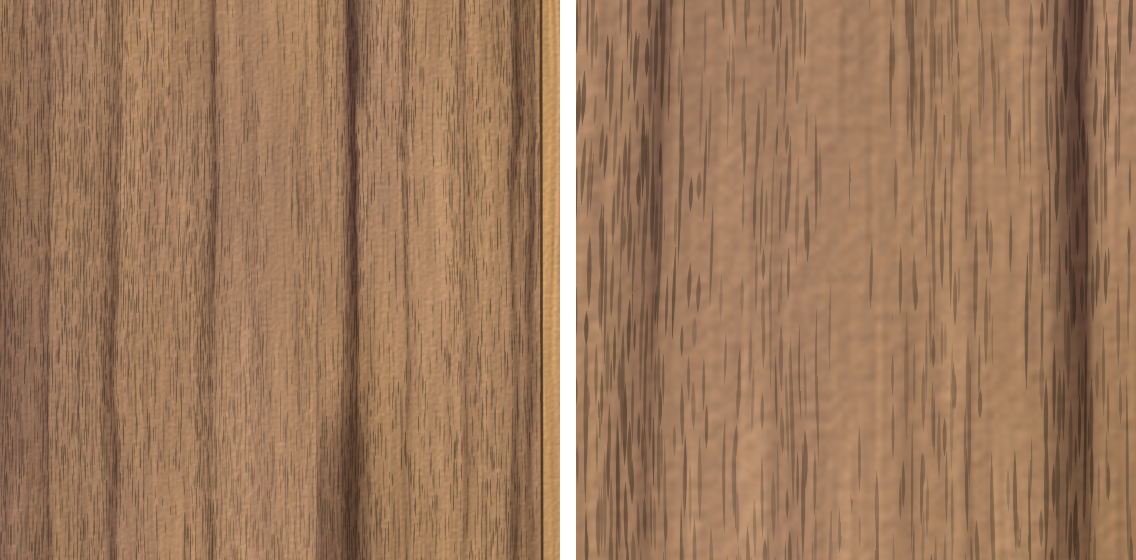
Left: the whole. Right: its middle third, enlarged.
Reproduce this texture procedurally as a Shadertoy shader.

```glsl
// Brown walnut veneer with vertical grain, dark bands, fine pores and a pale edge strip.
#define LIGHT_WOOD vec3(0.745, 0.580, 0.435)
#define DARK_WOOD vec3(0.375, 0.265, 0.210)
#define PALE_STRIP vec3(0.775, 0.590, 0.390)
#define GAP_COLOR vec3(0.250, 0.170, 0.110)
#define BASE_TONE 0.19
#define PORE_DEPTH 0.36
#define PORE_WIDTH 0.0012
#define BUMP_SCALE 170.0
#define BUMP_DEPTH 0.085
#define STRIP_EDGE 0.967

// Dark bands: centre, left softness, right softness, strength
const vec4 BANDS[9] = vec4[9](
    vec4(0.088, 0.014, 0.004, 0.28),
    vec4(0.205, 0.016, 0.008, 0.42),
    vec4(0.379, 0.012, 0.004, 0.42),
    vec4(0.570, 0.004, 0.010, 0.16),
    vec4(0.634, 0.017, 0.007, 0.62),
    vec4(0.726, 0.005, 0.005, 0.28),
    vec4(0.829, 0.006, 0.007, 0.25),
    vec4(0.918, 0.008, 0.012, 0.48),
    vec4(0.948, 0.012, 0.008, 0.42));

float hash(vec2 p) {
    vec3 q = fract(p.xyx * 0.1031);
    q += dot(q, q.yzx + 33.33);
    return fract((q.x + q.y) * q.z);
}

float noise(vec2 p) {
    vec2 i = floor(p), f = fract(p);
    f = f * f * (3.0 - 2.0 * f);
    return mix(mix(hash(i), hash(i + vec2(1, 0)), f.x),
               mix(hash(i + vec2(0, 1)), hash(i + vec2(1, 1)), f.x), f.y);
}

// Noise centred on zero
float vary(vec2 p) { return noise(p) - 0.5; }

// Slow bends of the grain lines
float bendGrain(vec2 p) {
    return p.x + 0.012 * vary(vec2(p.x * 5.0, p.y * 2.5) + 7.0)
               + 0.003 * vary(vec2(p.x * 35.0, p.y * 13.0) + 19.0);
}

// Darkness of the growth bands, with broken edges
float bandTone(float x, float y) {
    float tone = 0.20 * (1.0 - smoothstep(0.070, 0.092, x));
    for (int i = 0; i < 9; i++) {
        vec4 band = BANDS[i];
        float d = x - band.x + 0.007 * vary(vec2(float(i) * 9.0, y * 6.0));
        d /= d < 0.0 ? band.y : band.z;
        float strength = band.w * (0.55 + 0.9 * noise(vec2(x * 90.0, y * 3.5 + float(i) * 5.0)));
        tone += strength * exp(-d * d);
    }
    // Broad purple-brown patches at the foot and head of the main band
    float foot = smoothstep(0.565, 0.585, x) * (1.0 - smoothstep(0.650, 0.672, x));
    float head = smoothstep(0.615, 0.632, x) * (1.0 - smoothstep(0.650, 0.672, x));
    tone += 0.38 * foot * (1.0 - smoothstep(0.16, 0.36, y));
    return tone + 0.35 * head * smoothstep(0.76, 0.88, y);
}

// One layer of thin tapered pores, scattered one to a cell
float pores(vec2 p, vec2 cells, float density, float seed, float pixel) {
    float column = floor(p.x * cells.x);
    float y = p.y * cells.y + 20.0 * hash(vec2(column, seed));
    vec2 id = vec2(column, floor(y)) + seed * 17.0;
    vec2 f = vec2(fract(p.x * cells.x), fract(y));
    float center = mix(0.25, 0.75, hash(id));
    float halfLength = mix(0.18, 0.50, hash(id + 41.0));
    float along = abs(f.y - 0.5) / halfLength;
    float width = PORE_WIDTH * mix(0.5, 1.1, hash(id + 83.0)) * (1.0 - along * along);
    float d = abs(f.x - center) / cells.x - width;
    float shown = step(hash(id + 127.0), density) * mix(0.45, 1.0, hash(id + 61.0));
    return shown * (1.0 - smoothstep(-0.6 * pixel, 0.7 * pixel, d)) * step(along, 1.0);
}

void mainImage(out vec4 fragColor, in vec2 fragCoord) {
    vec2 uv = fragCoord / iResolution.xy;
    float pixel = 1.0 / iResolution.y;
    vec2 grain = vec2(bendGrain(uv), uv.y);

    // Ground tone from bands, broad clouds and fine streaks
    float bands = bandTone(grain.x, grain.y);
    float clouds = vary(vec2(grain.x * 14.0, grain.y * 1.6) + 3.0);
    float streaks = vary(vec2(grain.x * 75.0, grain.y * 3.0) + 11.0);
    float fibers = vary(vec2(grain.x * 260.0, grain.y * 11.0) + 29.0);
    float tone = BASE_TONE + bands + 0.22 * clouds + 0.20 * streaks + 0.20 * fibers;
    tone += 0.10 * (0.5 - uv.x);
    vec3 color = mix(LIGHT_WOOD, DARK_WOOD, clamp(tone, 0.0, 1.0));
    color.b += 0.035 * vary(uv * vec2(9.0, 3.0) + 51.0) + 0.02 * (0.5 - uv.x);

    // Pores, sparser on the calm middle board
    float calm = smoothstep(0.38, 0.42, uv.x) * (1.0 - smoothstep(0.56, 0.63, uv.x));
    float density = 0.50 + 0.9 * vary(vec2(grain.x * 22.0, grain.y * 2.0) + 5.0);
    density += 0.5 * min(bands, 0.6) - 0.12 * calm;
    float pore = 0.0;
    for (int i = 0; i < 4; i++) {
        float layer = float(i);
        vec2 cells = vec2(87.0 + 23.0 * layer, 8.0 + 5.0 * layer);
        pore = max(pore, pores(grain, cells, density, layer + 1.0, pixel));
    }
    color *= 1.0 - PORE_DEPTH * (1.0 - 0.25 * calm) * pore;

    // Pale strip with its own long grain, behind a dark gap
    float edge = uv.x - STRIP_EDGE - 0.002 * (0.5 - uv.y);
    float stripLines = vary(vec2(grain.x * 150.0 + 2.0 * noise(uv * 3.0), uv.y * 2.0));
    vec3 strip = PALE_STRIP * (1.0 + 0.20 * stripLines + 0.08 * fibers);
    color = mix(color, strip, smoothstep(-pixel, pixel, edge));
    float gap = 1.0 - smoothstep(0.0008, 0.0012 + 1.5 * pixel, abs(edge));
    color = mix(color, GAP_COLOR, 0.85 * gap);

    // Small embossed bumps lit from the upper left
    vec2 bump = uv * BUMP_SCALE;
    float relief = noise(bump) - noise(bump + vec2(-0.5, 0.6));
    color *= 1.0 + BUMP_DEPTH * relief + 0.05 * vary(uv * 310.0);
    fragColor = vec4(color, 1.0);
}
```
